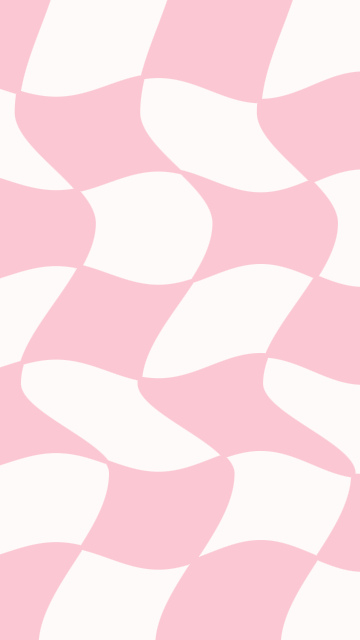
This pattern is drawn by a Shadertoy shader. Its source:

```glsl
// Warped pink and cream checkerboard with wavy rows and swaying columns.

#define PINK vec3(0.980, 0.780, 0.828)
#define CREAM vec3(0.998, 0.982, 0.978)
#define COLUMN_WIDTH 0.3363
#define ROW_HEIGHT 0.2597
#define FIRST_ROW 0.2442
#define ROW_LINES 6
#define FLIPPED_LINES 2
#define WAVE_LENGTH 0.569
#define WAVE_CREST 0.153
#define INSET 0.0062

const float TAU = 6.2831853;

// Sideways position of a column line: eased swings between turning points.
float columnSway(float y) {
    float x = 0.167;
    x -= 0.120 * smoothstep(-0.162, 0.312, y);
    x += 0.213 * smoothstep(0.312, 0.620, y);
    x -= 0.208 * smoothstep(0.620, 1.065, y);
    x += 0.257 * smoothstep(1.065, 1.315, y);
    x -= 0.208 * smoothstep(1.315, 1.794, y);
    return x;
}

// Height of a row line; the first lines wave in the opposite phase.
float rowLine(int index, float x) {
    float side = index < FLIPPED_LINES ? 1.0 : -1.0;
    float amplitude = 0.029 + 0.0104 * x;
    float wave = cos(TAU * (x - WAVE_CREST) / WAVE_LENGTH);
    return FIRST_ROW + ROW_HEIGHT * float(index) + side * amplitude * wave;
}

// Positive inside cream cells, negative inside pink ones.
float checkerField(vec2 p) {
    float across = (p.x - columnSway(p.y)) / COLUMN_WIDTH;
    float column = floor(across);
    float cell = across - column;
    float edge = min(cell, 1.0 - cell) * COLUMN_WIDTH;

    float row = 0.0;
    for (int i = 0; i < ROW_LINES; i++) {
        float below = p.y - rowLine(i, p.x);
        row += step(0.0, below);
        edge = min(edge, abs(below));
    }

    float parity = 1.0 - 2.0 * mod(row + column, 2.0);
    return parity * edge - INSET;
}

void mainImage(out vec4 fragColor, in vec2 fragCoord) {
    // Canvas width is one unit, y runs down from the top.
    vec2 p = vec2(fragCoord.x, iResolution.y - fragCoord.y) / iResolution.x;

    float field = checkerField(p);
    float softness = max(fwidth(field), 1e-5);
    float coverage = clamp(0.5 + field / softness, 0.0, 1.0);

    fragColor = vec4(mix(PINK, CREAM, coverage), 1.0);
}
```
